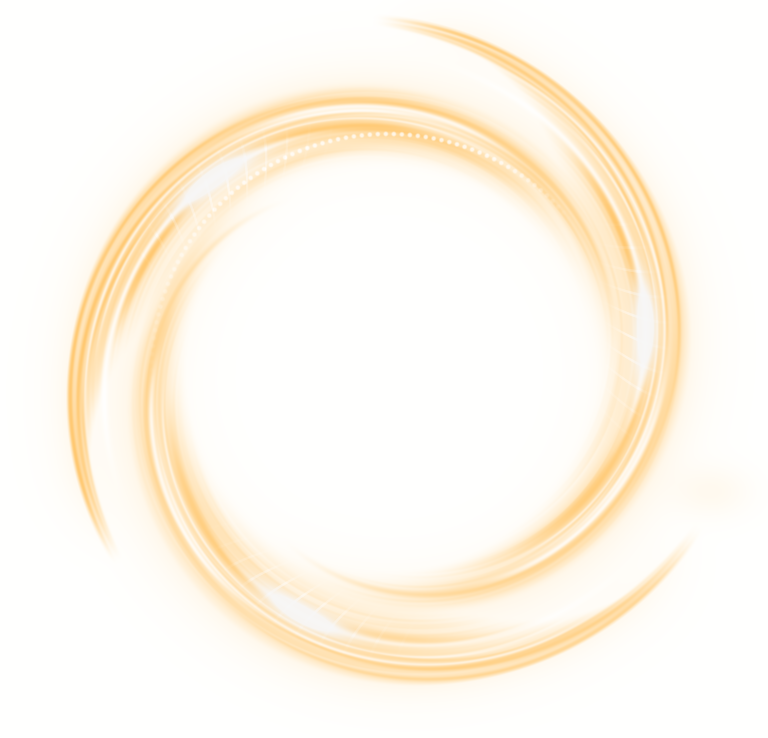
Reproduce this background procedurally as a WebGL 1 fragment shader.

```glsl
precision highp float;
// Three golden light arms spiralling clockwise into a glowing ring on white.
uniform vec2 u_resolution;

const float TAU = 6.2831853;
const vec3 PAPER = vec3(1.0, 1.0, 0.996);
const vec3 WARM_ABSORB = vec3(0.0, 0.39, 1.0);
const vec3 COOL_WHITE = vec3(0.968, 0.966, 0.966);

float hash(vec2 p) {
  return fract(sin(dot(p, vec2(41.3, 289.1))) * 4375.85);
}

float noise(vec2 p) {
  vec2 i = floor(p);
  vec2 f = fract(p);
  f = f * f * (3.0 - 2.0 * f);
  float low = mix(hash(i), hash(i + vec2(1.0, 0.0)), f.x);
  float high = mix(hash(i + vec2(0.0, 1.0)), hash(i + 1.0), f.x);
  return mix(low, high, f.y);
}

// Soft ridge of the given width around a centre.
float ridge(float x, float centre, float width) {
  float q = (x - centre) / width;
  return exp(-q * q);
}

// Rises from a to b, then falls from c to d.
float span(float x, float a, float b, float c, float d) {
  return smoothstep(a, b, x) * (1.0 - smoothstep(c, d, x));
}

// shape: tail angle in turns, tail radius, inward drift per turn, gold strength.
// Returns warm tone, white strands and the cool highlight.
vec3 spiralArm(float radius, float angle, vec4 shape) {
  float t = fract(shape.x - angle);
  float depth = shape.y - shape.z * t - radius;
  float gold = shape.w;

  // Tapered body, combed into fine streaks
  float width = mix(0.018, 0.125, smoothstep(0.03, 0.18, t));
  float soft = mix(0.003, 0.017, smoothstep(0.10, 0.28, t));
  float hole = smoothstep(0.270, 0.318, radius);
  float body = smoothstep(-soft, soft, depth);
  body *= 1.0 - smoothstep(0.25 * width, width, depth);
  float fade = span(t, 0.0, 0.055, 0.42, 0.62);
  float fine = noise(vec2(depth * 300.0 + t * 18.0, t * 6.0 + shape.x * 50.0));
  float broad = noise(vec2(depth * 85.0 - t * 6.0, t * 5.0 + shape.x * 90.0));
  float tone = body * fade * hole * (0.08 + 0.19 * fine + 0.26 * broad);

  // Bloom outside the edge, swelling where the arm is broad
  tone += mix(0.05, 0.085, smoothstep(0.1, 0.25, t)) * fade
        * exp(-abs(depth) / 0.023);

  // Golden strands
  float rim = span(t, 0.0, 0.045, 0.17, 0.36);
  tone += 0.38 * gold * rim * ridge(depth, 0.004, 0.0026);
  tone += 0.36 * gold * rim * ridge(depth, 0.010 + 0.05 * t, 0.0028);
  tone += 0.26 * gold * rim * ridge(depth, 0.013 + 0.11 * t, 0.0026);
  tone += 0.85 * gold * gold * span(t, 0.11, 0.17, 0.19, 0.25)
        * ridge(depth, 0.055, 0.008);
  tone += 0.42 * gold * span(t, 0.25, 0.30, 0.34, 0.42)
        * ridge(depth, 0.045, 0.006);
  tone += 0.16 * span(t, 0.22, 0.36, 0.50, 0.60) * ridge(depth, 0.010, 0.004);

  // White strands
  float white = 0.85 * span(t, 0.02, 0.09, 0.24, 0.34)
              * mix(0.45, 1.0, gold) * ridge(depth, 0.050, 0.0045);
  white += 0.80 * span(t, 0.24, 0.31, 0.39, 0.46) * ridge(depth, 0.018, 0.004);
  white += 0.65 * span(t, 0.04, 0.10, 0.32, 0.42) * ridge(depth, 0.024, 0.0025);
  white += 0.50 * span(t, 0.08, 0.15, 0.36, 0.45) * ridge(depth, 0.034, 0.002);

  // Elongated flare with curved hairs
  float flare = ridge(t, 0.232, 0.029) * ridge(depth, 0.050, 0.015);
  float hairs = smoothstep(0.86, 1.0, sin(t * 440.0 + depth * depth * 900.0));
  white += 0.55 * hairs * ridge(t, 0.236, 0.042) * ridge(depth, 0.064, 0.024);
  return vec3(tone, white, min(flare * 1.6, 1.0));
}

// Beads evenly spaced round a circle.
float beads(float radius, float angle, float ringRadius, float count) {
  float along = (fract(angle * count) - 0.5) * TAU * ringRadius / count;
  float away = length(vec2(along, radius - ringRadius));
  return 1.0 - smoothstep(0.0012, 0.0045, away);
}

void main() {
  vec2 centre = u_resolution * vec2(0.505, 0.4985);
  vec2 p = (gl_FragCoord.xy - centre) / u_resolution.y;
  float radius = length(p);
  float angle = fract(atan(p.y, p.x) / TAU);

  // Right, left and bottom arms
  vec3 light = spiralArm(radius, angle, vec4(0.258, 0.483, 0.341, 0.90));
  light += spiralArm(radius, angle, vec4(0.600, 0.456, 0.236, 1.0));
  light += spiralArm(radius, angle, vec4(0.928, 0.480, 0.341, 0.45));

  // Wide halo and the faint mist beyond the right tail
  float tone = light.x + 0.026 * ridge(radius, 0.345, 0.08);
  tone += 0.05 * ridge(length((p - vec2(0.44, -0.165)) * vec2(1.0, 1.5)), 0.0, 0.05);

  // Beaded inner ring over the upper left
  float beadArc = span(angle, 0.10, 0.19, 0.34, 0.52);
  float white = light.y + 0.75 * beadArc * beads(radius, angle, 0.320, 185.0);
  tone += 0.10 * beadArc * ridge(radius, 0.311, 0.010);

  tone = 0.78 * (1.0 - exp(-tone * 1.5));
  vec3 color = PAPER - WARM_ABSORB * tone;
  color = mix(color, vec3(1.0), clamp(white, 0.0, 0.9));
  color = mix(color, COOL_WHITE, clamp(light.z, 0.0, 0.95));
  gl_FragColor = vec4(clamp(color, 0.0, 1.0), 1.0);
}
```
